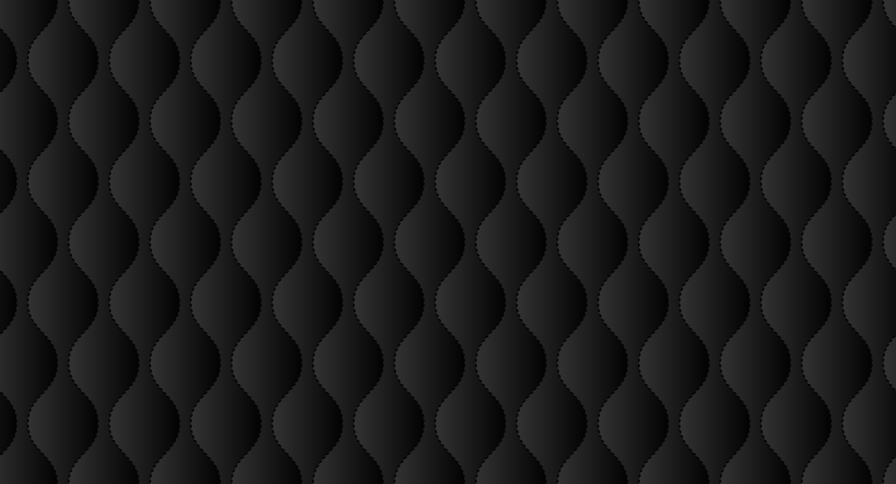
Write a Shadertoy shader that draws this pattern.

```glsl
// Dark quilted ogee columns, shaded left to right, with dotted stitching along the seams.

const float PI = 3.14159265;
const vec2 REPEATS = vec2(11.0, 4.0);       // whole tiles across and down
const vec2 BULB_CENTRE = vec2(0.272, 0.0);  // bulb position inside a tile
const float STITCHES = 26.0;                // per seam, per vertical repeat

// Half-width of a column at height t, in tile widths: 0.43 at bulbs, 0.07 at necks.
float halfWidth(float t) {
    float a = 2.0 * PI * t;
    return 0.25 + 0.18 * (cos(a) - 0.05 * cos(3.0 * a)) / 0.95;
}

// Derivative of halfWidth with respect to t.
float halfWidthSlope(float t) {
    float a = 2.0 * PI * t;
    return 0.36 * PI * (0.15 * sin(3.0 * a) - sin(a)) / 0.95;
}

// Approximate normalised arc length along the seam; advances by 1 per repeat.
float seamLength(float t) {
    return t - 0.15 / (4.0 * PI) * sin(4.0 * PI * t);
}

// Horizontal sheen from the lit left side to the shaded right side.
float sheen(float x) {
    return mix(0.20, 0.008, clamp(x / 0.86 + 0.5, 0.0, 1.0));
}

// Coverage of short rounded stitches; d is the distance from the seam.
float stitchMask(float d, float s, float spacing, float aa) {
    float along = (fract(s * STITCHES) - 0.5) * spacing;
    float capsule = length(vec2(d, max(abs(along) - 0.006, 0.0))) - 0.013;
    return 1.0 - smoothstep(-0.5 * aa, 0.5 * aa, capsule);
}

void mainImage(out vec4 fragColor, in vec2 fragCoord) {
    vec2 tile = fragCoord / iResolution.xy * REPEATS - BULB_CENTRE;
    float aa = 1.4 * REPEATS.x / iResolution.x;
    float tileHeight = iResolution.y * REPEATS.x / (iResolution.x * REPEATS.y);

    // Signed distance to the seam between neighbouring columns
    float x = fract(tile.x + 0.5) - 0.5;
    float t = fract(tile.y);
    float slope = halfWidthSlope(t) / tileHeight;
    float d = (abs(x) - halfWidth(t)) / sqrt(1.0 + slope * slope);

    // Two interlocking column sets, half a tile apart
    float neighbourX = x - (x < 0.0 ? -0.5 : 0.5);
    float outside = smoothstep(-0.5 * aa, 0.5 * aa, d);
    float shade = mix(sheen(x), sheen(neighbourX), outside);

    // Stitching
    float spacing = 1.14 * tileHeight / STITCHES;
    float stitch = stitchMask(d, seamLength(t), spacing, aa);
    shade = mix(shade, 0.015, 0.9 * stitch);

    fragColor = vec4(vec3(shade), 1.0);
}
```
